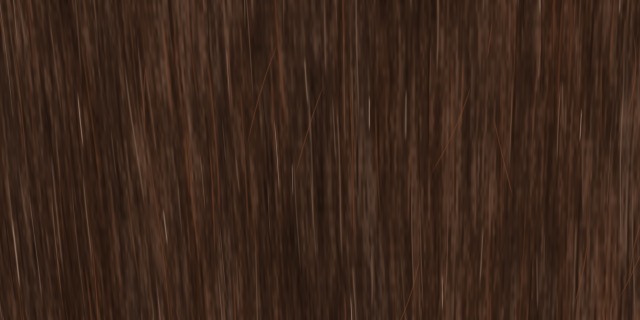
Write a WebGL 1 fragment shader that draws this texture.

```glsl
precision highp float;
// Straight brown hair: streak noise stretched along a gently fanning flow
// gives a dark body, then many thin tapered strands add gaps, auburn and
// tan hairs and pale glints, with a few stray hairs across the top.

uniform vec2 u_resolution;

const vec3 DEEP   = vec3(0.125, 0.075, 0.048);
const vec3 BROWN  = vec3(0.218, 0.139, 0.096);
const vec3 LIGHT  = vec3(0.380, 0.272, 0.210);
const vec3 AUBURN = vec3(0.450, 0.255, 0.155);
const vec3 TAN    = vec3(0.500, 0.385, 0.315);
const vec3 GLINT  = vec3(0.700, 0.580, 0.500);

const float FAN_LEFT  = 0.11;   // lean of the hair at the left edge
const float FAN_RIGHT = -0.04;  // lean at the right edge
const float WAVE      = 0.006;  // sideways sway of the whole mass
const float CONTRAST  = 1.75;   // spread of the streak tones
const float FINE      = 0.0025; // half width of a single hair
const int   STRAYS    = 12;

float hash(vec2 p) {
  return fract(sin(dot(p, vec2(127.1, 311.7))) * 43758.5453);
}

float noise(vec2 p) {
  vec2 i = floor(p);
  vec2 f = fract(p);
  f = f * f * (3.0 - 2.0 * f);
  return mix(mix(hash(i), hash(i + vec2(1.0, 0.0)), f.x),
             mix(hash(i + vec2(0.0, 1.0)), hash(i + vec2(1.0, 1.0)), f.x), f.y);
}

// Signed streak noise: x is hairs per unit, y is changes along a hair
float streak(vec2 p, float across, float along, float seed) {
  return noise(p * vec2(across, along) + seed) - 0.5;
}

// Soft line profile, never thinner than about a pixel
float hairLine(float d, float width) {
  float w = max(width, 0.5 / u_resolution.y);
  return exp(-d * d / (w * w));
}

// Tapered strands, one candidate per column of the flow
float strands(vec2 p, float density, float share, float width, float reach, float seed) {
  float column = floor(p.x * density);
  float cover = 0.0;
  for (int k = -1; k <= 1; k++) {
    float id = column + float(k);
    vec2 key = vec2(id, seed);
    float present = step(hash(key), share);
    float middle = hash(key + 3.3) * 1.3 - 0.15;
    float halfLength = reach * (0.35 + 0.65 * hash(key + 5.7));
    float along = p.y - middle;
    float slant = (hash(key + 7.1) - 0.5) * 0.06;
    float sway = 0.0025 * sin(p.y * 9.0 + 6.28 * hash(key + 9.4));
    float centre = (id + 0.2 + 0.6 * hash(key + 11.9)) / density + slant * along + sway;
    float taper = 1.0 - smoothstep(0.5, 1.0, abs(along) / halfLength);
    float strength = 0.45 + 0.55 * hash(key + 13.2);
    float w = width * (0.75 + 0.5 * hash(key + 15.8));
    cover = max(cover, present * taper * strength * hairLine(p.x - centre, w));
  }
  return cover;
}

// Fine hairs that leave the flow at random angles
float strayHairs(vec2 p, float aspect) {
  float cover = 0.0;
  for (int i = 0; i < STRAYS; i++) {
    vec2 key = vec2(float(i), 71.0);
    vec2 d = p - vec2(hash(key) * aspect, hash(key + 2.1));
    float lean = (hash(key + 4.6) - 0.5) * 0.9;
    float curl = (hash(key + 6.2) - 0.5) * 2.0;
    float reach = 0.06 + 0.12 * hash(key + 8.5);
    float off = (d.x - lean * d.y - curl * d.y * d.y) / sqrt(1.0 + lean * lean);
    float taper = 1.0 - smoothstep(0.6, 1.0, abs(d.y) / reach);
    cover = max(cover, taper * hairLine(off, 0.0022));
  }
  return cover;
}

void main() {
  float aspect = u_resolution.x / u_resolution.y;
  vec2 p = gl_FragCoord.xy / u_resolution.y;

  // Flow coordinate: constant along each hair
  float lean = mix(FAN_LEFT, FAN_RIGHT, smoothstep(0.0, 1.0, p.x / aspect));
  float sway = WAVE * (noise(vec2(p.x * 5.0, p.y * 2.5)) - 0.5) * 2.0;
  vec2 flow = vec2(p.x + lean * (p.y - 0.5) + sway, p.y);

  // Body tone from broad locks down to single hairs and their grain
  float tone = 0.26 * streak(flow, 7.0, 0.9, 4.0)
             + 0.24 * streak(flow, 30.0, 2.0, 17.0)
             + 0.30 * streak(flow, 80.0, 5.0, 31.0)
             + 0.46 * streak(flow, 150.0, 8.0, 53.0)
             + 0.26 * streak(flow, 165.0, 40.0, 71.0);
  tone *= CONTRAST;
  vec3 color = tone < 0.0 ? mix(BROWN, DEEP, min(-tone * 1.2, 1.0))
                          : mix(BROWN, LIGHT, min(tone * 1.1, 1.0));

  // Warm locks, strongest toward the right edge
  float warmth = noise(flow * vec2(26.0, 1.5) + 90.0);
  float edgeWarmth = smoothstep(0.82, 0.95, p.x / aspect);
  color *= mix(vec3(0.97, 1.0, 1.04), vec3(1.07, 0.98, 0.89), warmth * (0.7 + 0.3 * edgeWarmth));

  // Shadow gaps first, then coloured hairs over them
  color = mix(color, DEEP, 0.65 * strands(flow, 13.0, 0.50, 0.009, 0.30, 1.0));
  color = mix(color, DEEP, 0.75 * strands(flow, 52.0, 0.55, 0.0030, 0.28, 2.0));
  color = mix(color, AUBURN, (0.55 + 0.2 * edgeWarmth) * strands(flow, 41.0, 0.60, 0.0030, 0.34, 3.0));
  color = mix(color, TAN, 0.50 * strands(flow, 57.0, 0.50, FINE, 0.20, 4.0));
  color = mix(color, TAN, 0.60 * strands(flow, 29.0, 0.50, FINE, 0.30, 5.0));
  color = mix(color, GLINT, 0.65 * strands(flow, 17.0, 0.50, FINE, 0.16, 6.0));
  color = mix(color, AUBURN, 0.50 * strayHairs(p, aspect));

  gl_FragColor = vec4(color, 1.0);
}
```
